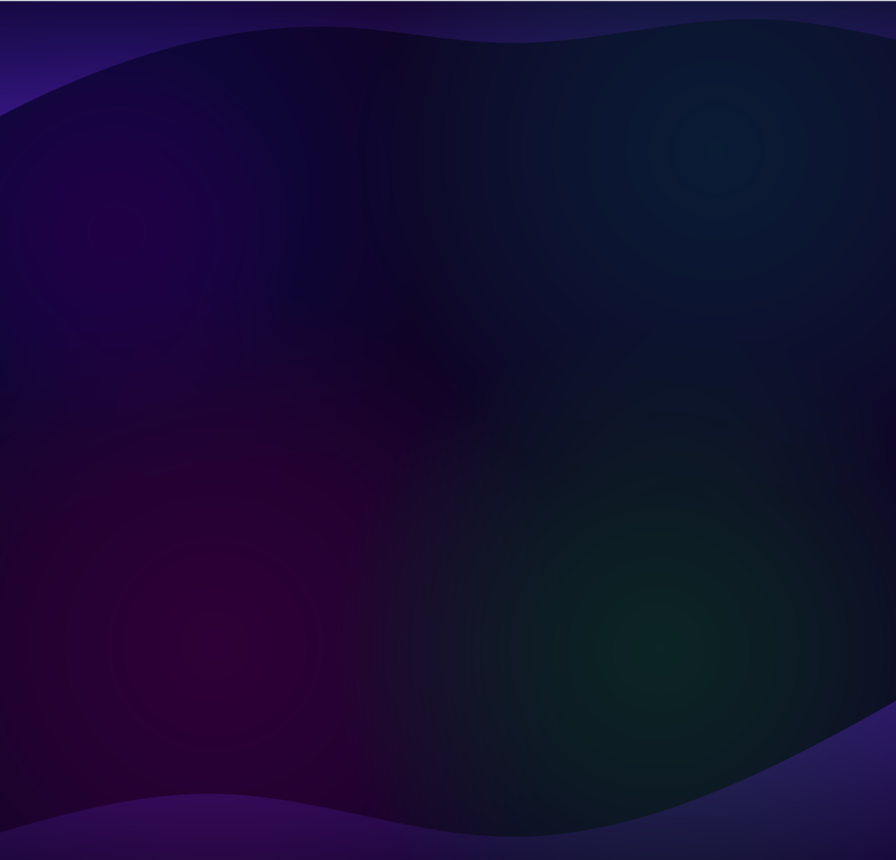
A Shadertoy shader for this background:

```glsl
// Dark night-coloured backdrop with four soft glows and violet waves at top and bottom.

const vec3 NIGHT  = vec3(0.058, 0.012, 0.150);
const vec3 INDIGO = vec3(0.055, 0.030, 0.255);
const vec3 VIOLET = vec3(0.125, 0.000, 0.270);
const vec3 BLUE   = vec3(0.040, 0.105, 0.205);
const vec3 PLUM   = vec3(0.180, 0.000, 0.215);
const vec3 GREEN  = vec3(0.045, 0.140, 0.140);
const vec3 WAVE   = vec3(0.360, 0.160, 0.800);
const vec3 RIM    = vec3(0.820, 0.820, 0.860);

// Radial glow that fades from its centre to the given radius
vec3 addGlow(vec3 base, vec3 tint, vec2 p, vec2 center, float radius, float aspect) {
    vec2 offset = (p - center) * vec2(aspect, 1.0);
    float fade = clamp(1.0 - length(offset) / radius, 0.0, 1.0);
    return mix(base, tint, fade * (1.6 - 0.6 * fade));
}

// Cubic curve between points a and b, with a slope at each end
float hermite(float x, vec2 a, vec2 b, float slopeA, float slopeB) {
    float width = b.x - a.x;
    float t = (x - a.x) / width;
    float s = 1.0 - t;
    return mix(a.y, b.y, t * t * (3.0 - 2.0 * t))
         + width * t * s * (s * slopeA - t * slopeB);
}

// Lower border of the top wave
float topWave(float x) {
    vec2 crestA = vec2(0.358, 0.969);
    vec2 dip    = vec2(0.573, 0.950);
    vec2 crestB = vec2(0.840, 0.978);
    if (x < crestA.x) return hermite(x, vec2(0.0, 0.865), crestA, 0.54, 0.0);
    if (x < dip.x)    return hermite(x, crestA, dip, 0.0, 0.0);
    if (x < crestB.x) return hermite(x, dip, crestB, 0.0, 0.0);
    return hermite(x, crestB, vec2(1.0, 0.954), 0.0, -0.23);
}

// Upper border of the bottom wave
float bottomWave(float x) {
    vec2 crest = vec2(0.234, 0.077);
    vec2 dip   = vec2(0.573, 0.027);
    if (x < crest.x) return hermite(x, vec2(0.0, 0.032), crest, 0.31, 0.0);
    if (x < dip.x)   return hermite(x, crest, dip, 0.0, 0.0);
    return hermite(x, dip, vec2(1.0, 0.185), 0.0, 0.59);
}

// Antialiased coverage of a signed height
float coverage(float height, float pixel) {
    return smoothstep(-pixel, pixel, height);
}

void mainImage(out vec4 fragColor, in vec2 fragCoord) {
    vec2 uv = fragCoord / iResolution.xy;
    float aspect = iResolution.x / iResolution.y;
    float pixel = 1.0 / iResolution.y;

    // Glows in the four quarters
    vec3 color = NIGHT;
    color = addGlow(color, INDIGO, uv, vec2(0.11, 0.77), 0.40, aspect);
    color = addGlow(color, VIOLET, uv, vec2(0.13, 0.73), 0.22, aspect);
    color = addGlow(color, BLUE, uv, vec2(0.80, 0.825), 0.42, aspect);
    color = addGlow(color, PLUM, uv, vec2(0.24, 0.25), 0.42, aspect);
    color = addGlow(color, GREEN, uv, vec2(0.735, 0.245), 0.38, aspect);

    // Translucent waves, fading toward the outer edges
    float topAlpha = mix(0.09, 0.44, clamp((1.0 - uv.y) / 0.135, 0.0, 1.0));
    float bottomAlpha = mix(0.13, 0.40, clamp(uv.y / 0.185, 0.0, 1.0));
    color = mix(color, WAVE, topAlpha * coverage(uv.y - topWave(uv.x), pixel));
    color = mix(color, WAVE, bottomAlpha * coverage(bottomWave(uv.x) - uv.y, pixel));

    // Pale hairline along the top
    float rim = coverage(uv.y - 0.9985, 0.5 * pixel);
    color = mix(color, RIM, rim);

    fragColor = vec4(color, 1.0);
}
```
